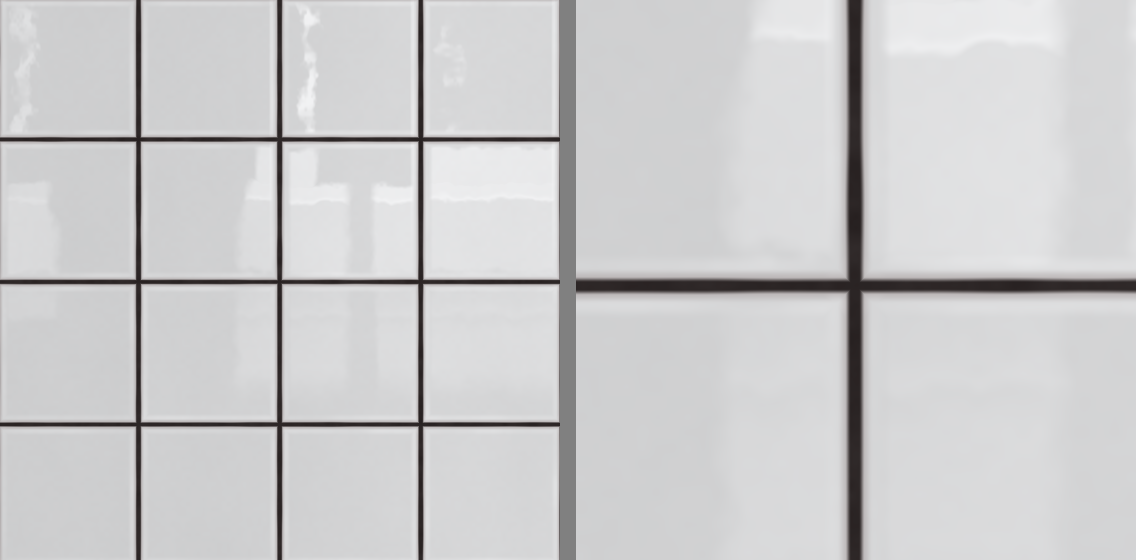
Left: the whole. Right: its middle third, enlarged.
A WebGL 1 fragment shader for this texture:

```glsl
precision highp float;
uniform vec2 u_resolution;

float hash(vec2 p) {
  return fract(sin(dot(p, vec2(127.1, 311.7))) * 43758.55);
}

float noise(vec2 p) {
  vec2 i = floor(p), f = fract(p);
  f = f * f * (3.0 - 2.0 * f);
  return mix(mix(hash(i), hash(i + vec2(1.0, 0.0)), f.x),
             mix(hash(i + vec2(0.0, 1.0)), hash(i + vec2(1.0, 1.0)), f.x), f.y);
}

float fbm(vec2 p) {
  float sum = 0.0, gain = 0.5;
  for (int i = 0; i < 3; i++) {
    sum += gain * noise(p);
    p = p * 2.1 + 7.3;
    gain *= 0.5;
  }
  return sum;
}

// Soft interval: one between lo and hi, fading over blur
float band(float x, float lo, float hi, float blur) {
  return smoothstep(lo - blur, lo + blur, x) * (1.0 - smoothstep(hi - blur, hi + blur, x));
}

// Window light mirrored across the glaze, each tile tilted a little
float reflection(vec2 uv, vec2 tile, vec2 local) {
  vec2 tilt = vec2(hash(tile), hash(tile + 9.0)) - 0.5;
  vec2 ripple = vec2(fbm(uv * vec2(45.0, 30.0)), fbm(uv * 38.0 + 20.0)) - 0.44;
  vec2 p = uv + 0.008 * tilt + 0.022 * ripple;

  // Lit columns, separated by dark gaps
  float left = band(p.x, -0.1, 0.10 - 0.25 * max(p.y - 0.59, 0.0), 0.010);
  float middle = band(p.x, 0.425 + 0.25 * max(p.y - 0.59, 0.0), 0.622, 0.012);
  float right = band(p.x, 0.673, 1.2, 0.008);
  float columns = left + middle + right;

  // Bright sill, tall panes, pale panel below and its fainter echo
  float sill = band(p.y, 0.642, 0.674, 0.005) * columns * smoothstep(-0.6, 0.6, p.x);
  float panes = band(p.y, 0.642, 0.735, 0.006)
              * (band(p.x, 0.458, 0.567, 0.008) + band(p.x, 0.755, 1.2, 0.008));
  float panel = band(p.y, 0.512, 0.645, 0.010) * columns;
  float echo = band(p.y, 0.31, 0.435, 0.035) * (middle + right)
             + band(p.y, 0.435, 0.483, 0.008) * columns * 0.7;

  // Vertical streaks in the top row, missing from the second tile
  float streak = band(local.x + 0.25 * ripple.x, 0.15, 0.245, 0.035)
               * step(2.5, tile.y) * min(abs(tile.x - 1.0), 1.0);
  streak *= smoothstep(0.25, 0.58, fbm(vec2(uv.x * 12.0 + tile.x * 5.0, uv.y * 26.0)))
          * (tile.x == 2.0 ? 1.4 : 0.8);

  float inset = band(local.x, 0.07, 0.94, 0.02) * band(local.y, 0.05, 0.95, 0.02);
  return inset * (0.085 * max(sill, 0.9 * panes) + 0.047 * panel
                + 0.030 * echo + 0.085 * streak);
}

void main() {
  vec2 uv = gl_FragCoord.xy / u_resolution;
  vec2 pitch = vec2(0.252, 0.2545);
  vec2 grid = (uv + vec2(0.0046, 0.0125)) / pitch;
  vec2 tile = floor(grid), local = fract(grid);
  vec2 edge = min(local, 1.0 - local) * pitch;

  // Glaze, lighter towards the right
  float shade = 0.812 + 0.026 * smoothstep(0.35, 0.75, uv.x)
              + 0.012 * (hash(tile + 4.0) - 0.5)
              + 0.014 * (fbm(uv * vec2(14.0, 9.0)) - 0.44)
              + 0.006 * (noise(uv * 110.0) - 0.5);
  shade += reflection(uv, tile, local);
  vec3 color = shade * vec3(0.998, 1.0, 1.005);

  // Pressed rim: a faint catch of light just inside every side
  vec2 rim = smoothstep(0.006, 0.010, edge) * (1.0 - smoothstep(0.012, 0.020, edge));
  float rimWear = 0.35 + 0.9 * noise(uv * 16.0 + tile * 3.0);
  color += 0.035 * rimWear * max(rim.x, rim.y);
  float rightRim = band((1.0 - local.x) * pitch.x, 0.012, 0.018, 0.002);
  color += 0.035 * rightRim * step(1.0, tile.x) * smoothstep(0.45, 0.8, uv.y);

  // Rounded tile sides fall into warm shadow
  vec2 side = 1.0 - smoothstep(0.003, 0.011, edge);
  color = mix(color, vec3(0.66, 0.62, 0.62), 0.55 * max(side.x, side.y));

  // Dark grout with slightly uneven width
  vec2 wobble = vec2(noise(vec2(uv.y * 22.0, floor(grid.x + 0.5))),
                     noise(vec2(uv.x * 22.0, floor(grid.y + 0.5) + 8.0))) - 0.5;
  vec2 halfWidth = vec2(0.0043, 0.0037) + 0.0007 * wobble;
  vec2 grout = 1.0 - smoothstep(halfWidth - 0.0018, halfWidth + 0.0018, edge);
  vec3 groutColor = vec3(0.17, 0.145, 0.145) + 0.06 * (fbm(uv * 60.0) - 0.4);
  color = mix(color, groutColor, max(grout.x, grout.y));

  gl_FragColor = vec4(color, 1.0);
}
```
